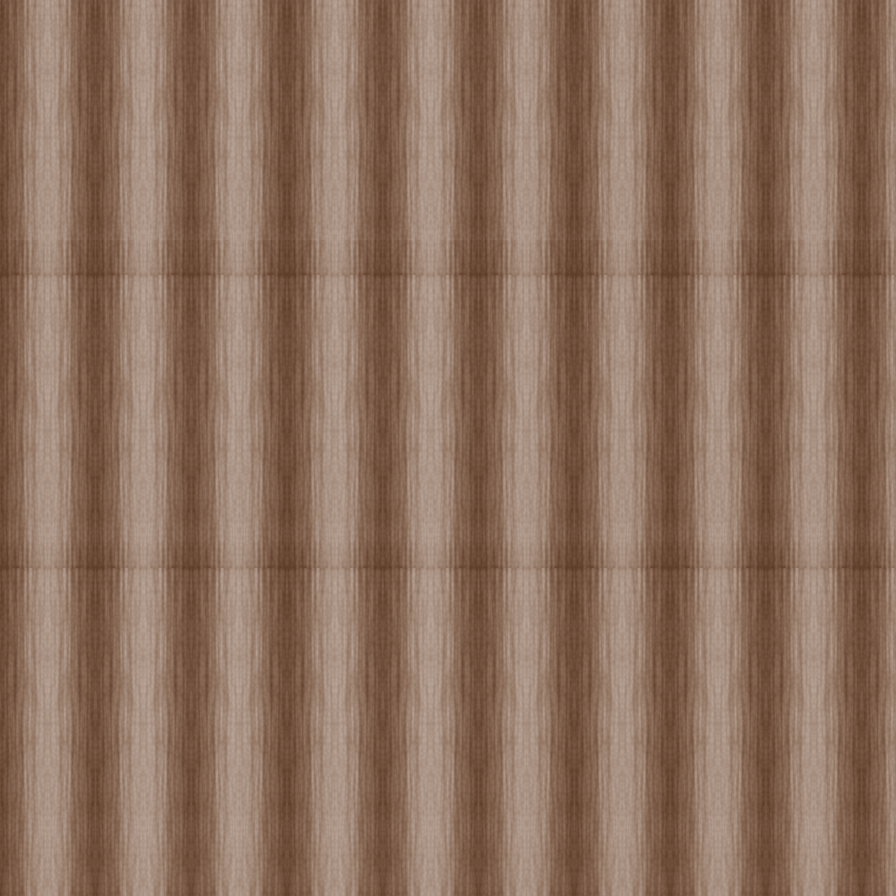
Write a Shadertoy shader that draws this texture.

```glsl
const float STRIPES = 9.354;       // mirrored stripes across the canvas
const float LIGHT_CENTRE = 0.053;  // x of the first pale stripe
const float ROW_TOP = 1.02;        // y where the first row starts
const float ROW_HEIGHT = 0.327;
const float LAST_ROW = 2.0;
const float BAND_HEIGHT = 0.040;   // darker strip above each seam
const float SEAM_WIDTH = 0.0028;
const float DARK_TONE = 0.20;      // tone at the stripe centres
const float PALE_TONE = 0.84;
const float STREAK_GAIN = 0.15;
const float FIBRE_GAIN = 0.26;
const float COMB_GAIN = 0.11;
const float PORE_GAIN = 0.15;
const vec3 PALE = vec3(0.720, 0.645, 0.597);
const vec3 TAN = vec3(0.550, 0.430, 0.352);
const vec3 UMBER = vec3(0.375, 0.245, 0.165);

vec2 hash2(vec2 p) {
    vec3 q = fract(p.xyx * vec3(0.1031, 0.1030, 0.0973));
    q += dot(q, q.yzx + 33.33);
    return fract((q.xx + q.yz) * q.zy);
}

// Distance to the nearest scattered point
float cellular(vec2 p) {
    vec2 cell = floor(p);
    float nearest = 4.0;
    for (int j = -1; j <= 1; j++) {
        for (int i = -1; i <= 1; i++) {
            vec2 c = cell + vec2(i, j);
            vec2 d = c + hash2(c) - p;
            nearest = min(nearest, dot(d, d));
        }
    }
    return sqrt(nearest);
}

// Layered sines running along the grain, from -1 to 1
float streaks(float u, float y) {
    float sum = 0.0, total = 0.0, amp = 0.5, freq = 19.0;
    for (int i = 0; i < 4; i++) {
        float k = float(i);
        float sway = 0.6 * sin(y * (17.0 + 9.0 * k) + u * 5.0 + k * 2.1);
        sum += amp * sin(u * freq + sway + k * 1.7);
        total += amp;
        amp *= 0.9;
        freq *= 1.58;
    }
    return sum / total;
}

void mainImage(out vec4 fragColor, in vec2 fragCoord) {
    vec2 p = fragCoord / iResolution.xy;

    // Mirrored stripe coordinate: 0 at the pale centre, 1 at the dark centre
    float x = (p.x - LIGHT_CENTRE) * STRIPES + 0.5;
    float u = abs(fract(x) - 0.5) * 2.0;
    float stripe = floor(x + 0.5);

    // Row and depth below its seam
    float fall = ROW_TOP - p.y;
    float row = clamp(floor(fall / ROW_HEIGHT), 0.0, LAST_ROW);
    float depth = fall - row * ROW_HEIGHT;
    float bandStart = ROW_HEIGHT - BAND_HEIGHT;
    float bandBlur = mix(0.002, 0.025, row);
    float band = row < LAST_ROW ? smoothstep(bandStart, bandStart + bandBlur, depth) : 0.0;
    float nearSeam = max(exp(-depth / 0.045), band);

    // Broad stripe, narrower near the seams
    float edge = u + 0.04 * nearSeam + 0.008 * sin(depth * 31.0 + u * 9.0);
    float tone = mix(PALE_TONE, DARK_TONE, smoothstep(0.08, 0.96, edge));
    float middle = smoothstep(0.10, 0.35, u) * (1.0 - 0.5 * smoothstep(0.65, 0.95, u));

    // Grain: swaying streaks, long fibres and straight comb lines
    tone += STREAK_GAIN * streaks(u, depth) * mix(0.55, 1.0, middle);
    float sway = 0.25 * sin(depth * 42.0 + u * 7.0);
    float fibre = cellular(vec2(u * 15.0 + sway, depth * 22.0 + 3.0));
    tone += FIBRE_GAIN * (0.45 - fibre) * mix(0.6, 1.0, middle);
    float comb = sin(u * 44.0 + 1.3 * sin(u * 13.0));
    tone += COMB_GAIN * comb * mix(0.4, 1.0, nearSeam) * mix(0.4, 1.0, middle);

    // Short pores and slight change from stripe to stripe
    float pores = cellular(vec2(u * 13.0, depth * 190.0) + 17.0);
    tone += PORE_GAIN * (0.45 - pores);
    tone += 0.05 * (hash2(vec2(stripe, 5.0)).x - 0.5);

    // Seam shading
    float seamGap = row < LAST_ROW ? min(depth, ROW_HEIGHT - depth) : depth;
    float seam = exp(-pow(seamGap / SEAM_WIDTH, 2.0));
    tone -= 0.04 * band + 0.12 * seam * mix(0.6, 1.0, u);

    // Dark to pale through tan
    tone = clamp(tone, 0.0, 1.0);
    vec3 color = mix(UMBER, TAN, min(tone * 2.0, 1.0));
    color = mix(color, PALE, max(tone * 2.0 - 1.0, 0.0));
    fragColor = vec4(color, 1.0);
}
```
